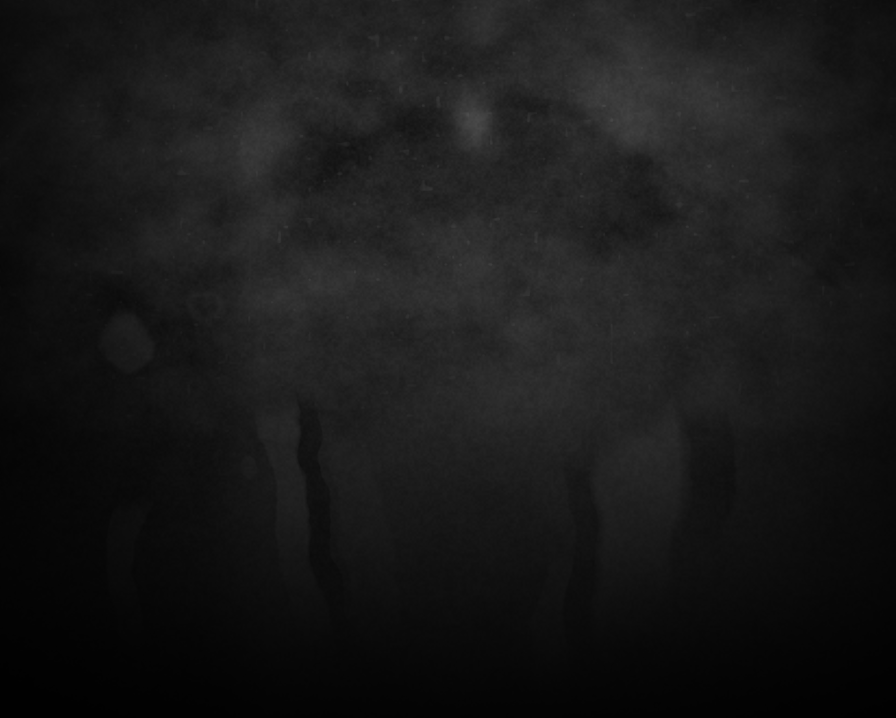
A Shadertoy shader for this texture:

```glsl
// A dark, worn plaster wall lit softly from above: a vignette carries
// fractal mottling, a darker ragged arch, scuffed highlights, damp drips
// in the lower half and fine grain.

float hash(vec2 p) {
    vec3 q = fract(vec3(p.xyx) * 0.1031);
    q += dot(q, q.yzx + 33.33);
    return fract((q.x + q.y) * q.z);
}

float noise(vec2 p) {
    vec2 i = floor(p), f = fract(p);
    f = f * f * (3.0 - 2.0 * f);
    return mix(mix(hash(i), hash(i + vec2(1, 0)), f.x),
               mix(hash(i + vec2(0, 1)), hash(i + vec2(1, 1)), f.x), f.y);
}

float fbm(vec2 p) {
    float sum = 0.0, amp = 0.5;
    for (int i = 0; i < 6; i++) {
        sum += amp * noise(p);
        p = mat2(1.6, 1.2, -1.2, 1.6) * p + 7.3;
        amp *= 0.5;
    }
    return sum;
}

// Soft elliptical patch, tilted by an angle
float patchGlow(vec2 p, vec2 center, vec2 size, float angle) {
    float c = cos(angle), s = sin(angle);
    vec2 d = mat2(c, -s, s, c) * (p - center) / size;
    return exp(-dot(d, d));
}

// Distance to a line segment
float segment(vec2 p, vec2 a, vec2 b) {
    vec2 d = b - a;
    return length(p - a - d * clamp(dot(p - a, d) / dot(d, d), 0.0, 1.0));
}

// Vertical stain with a rounded top and a tail that fades downward
float drip(vec2 p, vec2 top, float width, float len) {
    float drop = top.y - p.y;
    float side = 1.0 - smoothstep(width * 0.75, width, abs(p.x - top.x));
    return side * smoothstep(-0.015, 0.03, drop) * (1.0 - smoothstep(len * 0.35, len, drop));
}

void mainImage(out vec4 fragColor, in vec2 fragCoord) {
    vec2 p = fragCoord / iResolution.y;
    p.x *= 1.2488 * iResolution.y / iResolution.x;

    // Ragged coordinates for worn edges
    vec2 warp = vec2(fbm(p * 9.0), fbm(p * 9.0 + 31.0)) - 0.5;
    vec2 w = p + 0.06 * warp;

    // Overhead light with dark sides and floor
    float light = 0.16 * smoothstep(-0.16, 0.74, p.y);
    light *= exp(-pow(abs(p.x - 0.65) / 0.57, 3.0));
    light *= 1.0 - 0.22 * smoothstep(0.85, 1.0, p.y);
    light += 0.012 * smoothstep(0.0, 0.3, p.y);

    // Mottling, strongest on the upper wall
    float upper = smoothstep(0.2, 0.65, p.y);
    float cloud = fbm(p * 6.0 + 3.0) - 0.49;
    float scuff = fbm(p * vec2(18.0, 24.0) + 11.0) - 0.49;
    float tone = 1.0 + (0.25 + 0.5 * upper) * cloud + (0.12 + 0.5 * upper) * scuff;

    // Arch: darker inside, with a crisp right shoulder
    float arch = length((w - vec2(0.67, 0.5)) / vec2(0.33, 0.36)) - 1.0;
    float inside = 1.0 - smoothstep(-0.06, 0.03, arch);
    tone -= 0.2 * inside * smoothstep(0.54, 0.74, p.y);
    float shoulder = smoothstep(0.6, 0.75, p.x) * smoothstep(0.6, 0.72, p.y);
    tone -= 0.15 * shoulder * exp(-pow((arch + 0.03) / 0.06, 2.0));
    tone += 0.22 * patchGlow(w, vec2(0.93, 0.91), vec2(0.25, 0.14), -0.5);
    tone -= 0.22 * patchGlow(w, vec2(0.46, 0.80), vec2(0.07, 0.05), 0.2);

    // Scuffed highlights
    tone += 0.65 * patchGlow(w, vec2(0.657, 0.815), vec2(0.035, 0.05), 0.15);
    tone += 0.25 * patchGlow(w, vec2(0.65, 0.84), vec2(0.07, 0.035), -0.3);
    tone += 0.45 * patchGlow(w, vec2(0.36, 0.81), vec2(0.075, 0.04), 0.7);
    tone += 0.22 * patchGlow(w, vec2(0.49, 0.61), vec2(0.12, 0.06), 0.3);
    tone += 0.18 * patchGlow(w, vec2(0.78, 0.60), vec2(0.17, 0.06), -0.1);
    tone += 0.18 * patchGlow(w, vec2(0.70, 0.41), vec2(0.16, 0.07), 0.0);

    // Diagonal scratches at the right, dark seam at the left
    for (int i = 0; i < 3; i++) {
        float k = float(i);
        vec2 start = vec2(0.89 + 0.04 * k, 0.78 - 0.022 * k);
        float line = segment(p + 0.015 * warp, start, start + vec2(0.2, -0.135));
        tone += (i == 1 ? 0.16 : -0.16) * exp(-pow(line / 0.007, 2.0));
    }
    float leftSide = 1.0 - smoothstep(0.28, 0.4, p.x);
    tone -= 0.28 * leftSide * (1.0 - smoothstep(0.62, 0.66, w.y));
    tone -= 0.25 * patchGlow(w, vec2(0.32, 0.71), vec2(0.025, 0.06), 0.0);

    // Damp blot, faint rings and drips
    tone += 0.4 * (1.0 - smoothstep(0.75, 1.0, length((w - vec2(0.17, 0.52)) / vec2(0.042, 0.055))));
    tone += 0.2 * exp(-pow((length(w - vec2(0.275, 0.585)) - 0.018) / 0.006, 2.0));
    tone += 0.2 * (1.0 - smoothstep(0.01, 0.016, length(w - vec2(0.34, 0.355))));
    float lean = 0.16 * (p.y - 0.4);
    vec2 leaning = w + vec2(lean, 0.0);
    tone += 0.3 * drip(leaning, vec2(0.395, 0.43), 0.027, 0.36);
    tone -= 0.3 * drip(leaning, vec2(0.435, 0.44), 0.015, 0.38);
    tone += 0.12 * drip(leaning, vec2(0.49, 0.38), 0.035, 0.36);
    float slope = 0.43 + 0.7 * min(w.x - 0.94, 0.0);
    tone += 0.3 * drip(w, vec2(0.89, slope), 0.06, 0.34);
    tone -= 0.22 * drip(w, vec2(0.985, 0.42), 0.035, 0.22);
    tone -= 0.18 * drip(w, vec2(0.81, 0.34), 0.022, 0.25);
    tone += 0.18 * drip(w, vec2(0.77, 0.21), 0.025, 0.2);
    tone += 0.25 * drip(w, vec2(0.18, 0.31), 0.025, 0.25);

    // Fine grain and sparse pale flecks
    tone += 0.16 * (noise(p * 330.0) - 0.5) + 0.12 * (noise(p * 150.0) - 0.5);
    tone += 0.3 * upper * smoothstep(0.88, 1.0, noise(p * 95.0 + 5.0));

    fragColor = vec4(vec3(max(light * tone, 0.0)), 1.0);
}
```
